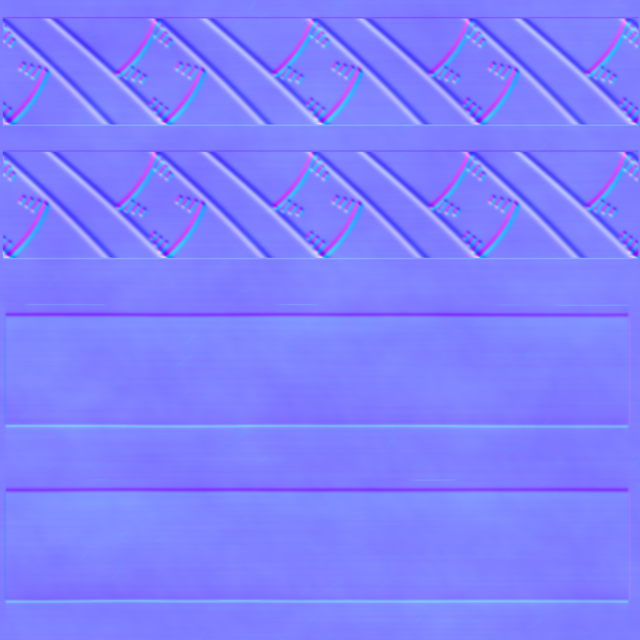
A Shadertoy shader for this texture map:

```glsl
vec2 hashGradient(vec2 cell) {
    vec2 k = vec2(dot(cell, vec2(127.1, 311.7)), dot(cell, vec2(269.5, 183.3)));
    return fract(sin(k) * 43758.5) * 2.0 - 1.0;
}

float gradientNoise(vec2 p) {
    vec2 i = floor(p), f = fract(p);
    vec2 u = f * f * f * (f * (f * 6.0 - 15.0) + 10.0);
    vec2 e = vec2(1, 0);
    float low = mix(dot(hashGradient(i), f), dot(hashGradient(i + e), f - e), u.x);
    float high = mix(dot(hashGradient(i + e.yx), f - e.yx), dot(hashGradient(i + 1.0), f - 1.0), u.x);
    return mix(low, high, u.y);
}

float bell(float d, float width) {
    return exp(-d * d / (width * width));
}

// Signed offset to the nearest of evenly spaced positions
float repeatCentered(float x, float period) {
    return mod(x + 0.5 * period, period) - 0.5 * period;
}

// Depth of the plaited grooves; the band is one unit tall
float braidHeight(vec2 b) {
    const float period = 1.457;
    float bow = 0.025 * sin(3.14159 * b.y);
    float strandA = repeatCentered(b.x - 0.465 - 1.085 * b.y - bow, period) * 0.68;
    float strandB = repeatCentered(b.x + 0.015 - 1.04 * b.y - bow, period) * 0.69;
    float height = -0.0125 * (bell(strandA, 0.034) + bell(strandB, 0.034));

    // Curved strand ends, with short creases beside each tip
    vec2 cell = vec2(repeatCentered(b.x - 1.496, period), b.y - 0.51);
    for (float side = -1.0; side <= 1.0; side += 2.0) {
        vec2 e = cell - side * vec2(0.215, 0.23);
        float along = dot(e, vec2(0.58, -0.81));
        float across = dot(e, vec2(0.81, 0.58));
        float arc = across - 0.04 + 0.45 * along * along;
        float past = max(abs(along) - 0.29, 0.0);
        height -= 0.0135 * bell(length(vec2(past, arc)), 0.027);
        for (float j = 1.0; j <= 3.0; j++) {
            float reach = max(abs(abs(along) - 0.25 + 0.015 * j) - 0.055 + 0.012 * j, 0.0);
            height -= 0.008 * bell(length(vec2(reach, across + side * 0.068 * j)), 0.022);
        }
    }
    return height;
}

vec2 braidTilt(vec2 p, float top) {
    vec2 b = vec2(p.x, p.y - top) / 0.168;
    vec2 e = vec2(0.01, 0);
    vec2 slope = vec2(braidHeight(b - e) - braidHeight(b + e),
                      braidHeight(b + e.yx) - braidHeight(b - e.yx)) / 0.02;
    float sides = smoothstep(0.003, 0.006, p.x) * (1.0 - smoothstep(0.996, 0.999, p.x));
    float inside = smoothstep(0.0, 0.015, b.y) * (1.0 - smoothstep(0.985, 1.0, b.y));
    vec2 rim = vec2(0.02, 0.14) * (bell(b.y - 1.0, 0.008) - bell(b.y, 0.008));
    return sides * (slope * inside + rim);
}

vec2 panelTilt(vec2 p, float top) {
    float y = p.y - top + 0.0012 * gradientNoise(vec2(p.x * 6.0, top * 40.0));
    float bottom = y - 0.173;
    float sides = smoothstep(0.006, 0.012, p.x) * (1.0 - smoothstep(0.978, 0.985, p.x));
    float inside = smoothstep(0.0, 0.006, y) * (1.0 - smoothstep(-0.004, 0.0, bottom));
    float green = -0.24 * bell(y, 0.0032) + 0.19 * bell(bottom - 0.001, 0.0026);
    green += inside * mix(0.045, -0.015, y / 0.173);

    // Soft shading just before and after each edge
    green += inside * (0.03 * exp(-max(y, 0.0) * 60.0) - 0.07 * exp(min(bottom, 0.0) * 90.0));
    green += step(0.0, bottom) * 0.04 * exp(-max(bottom, 0.0) * 50.0);
    green -= step(y, 0.0) * 0.045 * exp(min(y, 0.0) * 60.0);

    // Broken hairline above the panel
    float dash = smoothstep(0.08, 0.2, gradientNoise(vec2(p.x * 8.0, top * 13.0)));
    green += 0.09 * dash * bell(y + 0.0155, 0.0012);

    float ends = bell(p.x - 0.984, 0.002) - bell(p.x - 0.008, 0.002);
    return vec2(0.07 * ends * inside, green * sides);
}

// Uneven surface, fine horizontal streaks and slanted scratches
vec2 wearTilt(vec2 p) {
    float broad = gradientNoise(p * vec2(5, 8)) + 0.5 * gradientNoise(p * vec2(17, 23) + 7.0);
    float streak = gradientNoise(p * vec2(3, 150) + 31.0);
    vec2 slant = vec2(p.x - 0.8 * p.y, p.x * 0.8 + p.y);
    float scratch = smoothstep(0.2, 0.5, gradientNoise(slant.yx * vec2(80, 22)));
    float patchy = smoothstep(-0.1, 0.3, gradientNoise(p * 9.0 + 19.0));
    vec2 tilt = vec2(0.022, 0.075) * broad + vec2(0.0, 0.025) * streak;
    return tilt + vec2(-0.02, 0.03) * scratch * patchy
         + vec2(0.02, 0.015) * gradientNoise(slant * vec2(45, 28));
}

void mainImage(out vec4 fragColor, in vec2 fragCoord) {
    vec2 p = fragCoord / iResolution.xy;
    p.y = 1.0 - p.y;
    vec2 tilt = wearTilt(p);
    for (float row = 0.0; row < 2.0; row++) {
        tilt += braidTilt(p, 0.0277 + 0.2083 * row);
        tilt += panelTilt(p, 0.492 + 0.2734 * row);
    }
    fragColor = vec4(clamp(0.5 + tilt, 0.0, 1.0), 1.0, 1.0);
}
```
